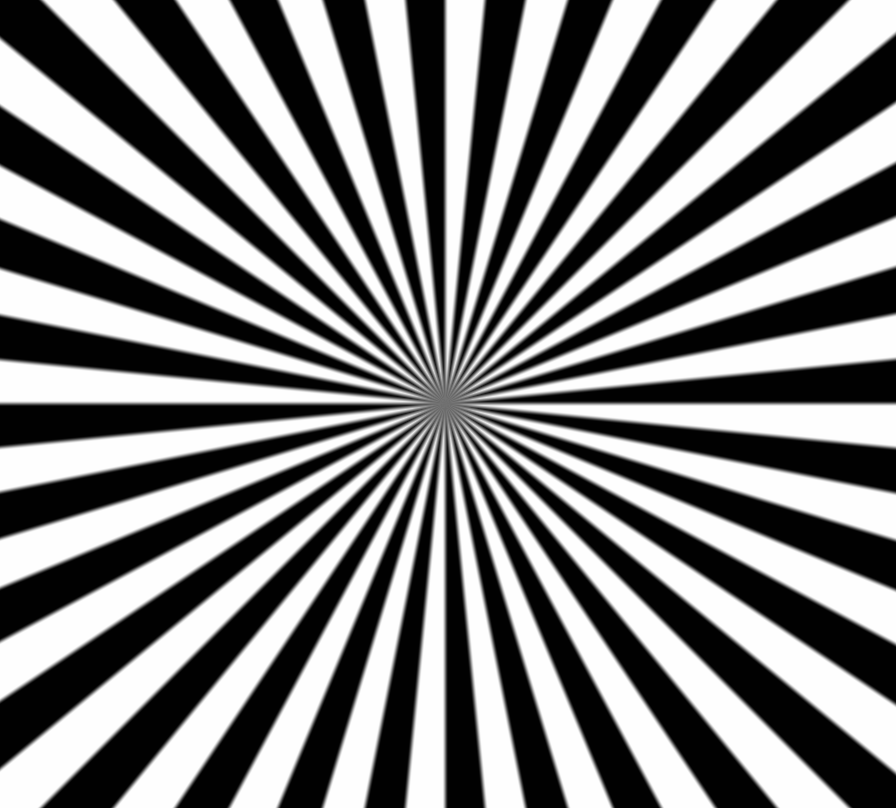
Give the GLSL for this background, as a Shadertoy shader.

```glsl
const vec3 INK = vec3(0.004);
const vec3 PAPER = vec3(0.996);
const vec3 CORE_GRAY = vec3(0.42);

// Signed distance to the nearest ray edge, positive inside the light rays
float rayDistance(vec2 p, float rayPairs) {
    float angle = atan(p.y, p.x + 1e-6);
    return -asin(sin(angle * rayPairs)) / rayPairs * length(p);
}

float softEdge(float dist, float halfWidth) {
    return smoothstep(-halfWidth, halfWidth, dist);
}

void mainImage(out vec4 fragColor, in vec2 fragCoord) {
    // Canvas heights, measured from the hub of the burst
    vec2 hub = vec2(0.497, 0.5005);
    vec2 p = (fragCoord - hub * iResolution.xy) / iResolution.y;

    // Alternating rays
    float blur = max(0.0039, 0.7 / iResolution.y);
    float light = softEdge(rayDistance(p, 32.0), blur);
    vec3 color = mix(INK, PAPER, light);

    // Rays melt into gray at the hub
    float core = 1.0 - smoothstep(0.008, 0.046, length(p));
    color = mix(color, CORE_GRAY, 0.75 * core);

    fragColor = vec4(color, 1.0);
}
```
